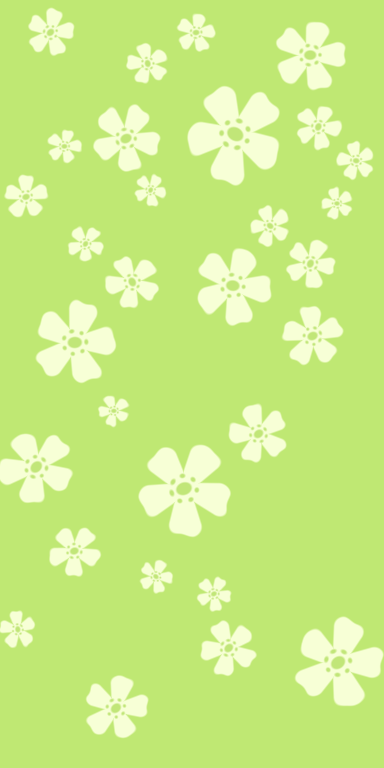
Give the GLSL for this pattern, as a Shadertoy shader.

```glsl
// Cream five-petalled blossoms scattered over a plain lime ground, denser at the top.
// Blossoms are thrown from largest to smallest and kept where they touch no earlier one;
// each is a folded petal distance with an oval heart and a ring of dots cut out.

const vec3 GROUND = vec3(0.75, 0.91, 0.45);
const vec3 PETAL = vec3(0.97, 1.00, 0.84);
const vec3 HEART = vec3(0.755, 0.90, 0.47);

const int FLOWERS = 30;
const int TRIES = 30;
const float SMALLEST = 0.03;      // radii in canvas widths
const float SIZE_RANGE = 0.102;
const float SIZE_DECAY = 13.0;
const float GAP = 0.010;          // free space between blossoms
const float TOP_BIAS = 1.5;       // above 1 crowds the top
const float EDGE = 0.003;         // half width of the soft edge
const float PETALS = 5.0;
const float DOTS = 7.0;
const float RING = 0.27;          // dot ring, in blossom radii
const float TAU = 6.2831853;

float hash(vec2 p) {
    return fract(sin(dot(p, vec2(127.1, 311.7))) * 43758.5453);
}

// Folds the plane into n sectors along +x; returns the point and the sector index.
vec3 foldSectors(vec2 p, float n) {
    float angle = atan(p.y, p.x) * n / TAU;
    float id = floor(angle + 0.5);
    float a = (angle - id) * TAU / n;
    return vec3(length(p) * vec2(cos(a), sin(a)), mod(id, n));
}

// Intersection of two distances with a rounded corner.
float roundMax(float a, float b, float k) {
    return min(-k, max(a, b)) + length(max(vec2(a, b) + k, 0.0));
}

float ellipse(vec2 p, vec2 radii) {
    return (length(p / radii) - 1.0) * min(radii.x, radii.y);
}

// Widening petals with blunt, slightly uneven ends.
float petalDistance(vec2 p, float seed) {
    vec3 f = foldSectors(p, PETALS);
    float h = hash(vec2(f.z + 3.0, seed));
    float skew = 0.30 * (hash(vec2(seed, f.z + 9.0)) - 0.5);
    float side = (abs(f.y) - 0.13 - 0.28 * f.x) * 0.96;
    float tip = f.x - 0.92 - 0.07 * h - skew * f.y - 0.02 * cos(13.0 * f.y + 6.0 * h);
    return roundMax(side, tip, 0.26);
}

// Oval heart and the dots around it.
float heartDistance(vec2 p, float seed) {
    float core = ellipse(p, vec2(0.165, 0.13));
    vec3 f = foldSectors(p, DOTS);
    float stretch = hash(vec2(f.z + 21.0, seed));
    float dot7 = ellipse(f.xy - vec2(RING, 0.0), vec2(0.045, 0.045 + 0.025 * stretch));
    return min(core, dot7);
}

// Random centre, kept mostly inside the canvas.
vec2 throwCentre(float index, float attempt, float radius, float height) {
    float u = hash(vec2(index + 1.3, attempt + 5.7));
    float v = hash(vec2(attempt + 17.9, index + 2.1));
    float margin = 0.95 * radius;
    return vec2(mix(margin, 1.0 - margin, u),
                mix(height - margin, margin, pow(v, TOP_BIAS)));
}

void mainImage(out vec4 fragColor, in vec2 fragCoord) {
    vec2 uv = fragCoord / iResolution.x;
    float height = iResolution.y / iResolution.x;
    float soft = max(EDGE, 0.7 / iResolution.x);
    vec3 color = GROUND;
    vec3 placed[FLOWERS];

    for (int i = 0; i < FLOWERS; i++) {
        float index = float(i);
        float radius = SMALLEST + SIZE_RANGE * exp(-index / SIZE_DECAY);

        // Throw until the spot is free
        vec2 centre = vec2(0.0);
        bool free = false;
        for (int t = 0; t < TRIES && !free; t++) {
            centre = throwCentre(index, float(t), radius, height);
            free = true;
            for (int j = 0; j < i && free; j++) {
                free = distance(centre, placed[j].xy) > radius + placed[j].z + GAP;
            }
        }
        placed[i] = free ? vec3(centre, radius) : vec3(-9.0, -9.0, 0.0);

        // Draw the blossom in its own turned, unit-sized frame
        vec2 p = (uv - centre) / radius;
        if (free && length(p) < 1.25) {
            float turn = TAU * hash(vec2(index, 41.0));
            p = mat2(cos(turn), sin(turn), -sin(turn), cos(turn)) * p;
            float petals = petalDistance(p, index) * radius;
            float heart = heartDistance(p, index) * radius;
            color = mix(color, PETAL, 1.0 - smoothstep(-soft, soft, petals));
            color = mix(color, HEART, 1.0 - smoothstep(-soft, soft, heart));
        }
    }
    fragColor = vec4(color, 1.0);
}
```
